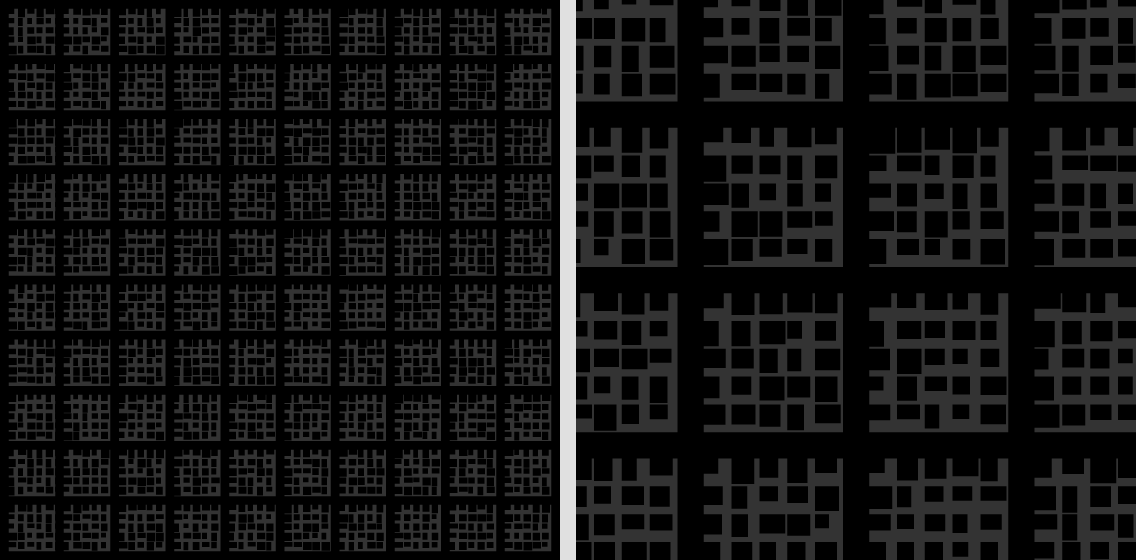
Left, the full canvas; right, a detail of the centre.
This pattern is drawn by a WebGL 1 fragment shader. Its source:

```glsl
precision highp float;

// A 10 by 10 grid of dark grey square tiles on black, each a lattice of 5 by 5
// cells. Every cell has a black hole at its top left corner, of hashed width
// and height, leaving uneven bars. Sub-samples per pixel smooth the edges.

uniform vec2 u_resolution;

const float TILES = 10.0;          // tiles across and down
const float CELLS = 5.0;           // cells across each tile
const float GAP = 1.0 / 64.0;      // space around tiles, canvas units
const float HOLE_MIN = 0.50;       // hole side, share of a cell
const float HOLE_MAX = 0.95;
const int SAMPLES = 4;             // sub-samples per pixel side
const vec3 BACKGROUND = vec3(0.0);
const vec3 BAR_GREY = vec3(0.2);

vec2 hash2(vec2 p) {
  vec3 q = fract(p.xyx * vec3(0.1031, 0.1030, 0.0973));
  q += dot(q, q.yzx + 33.33);
  return fract((q.xx + q.yz) * q.zy);
}

// 1 where p lies in the box from the origin to size, else 0
float insideBox(vec2 p, vec2 size) {
  vec2 inside = step(vec2(0.0), p) * step(p, size);
  return inside.x * inside.y;
}

// Bars of one lattice; p runs from 0 to 1 across the tile
float lattice(vec2 p, vec2 tileId) {
  vec2 scaled = p * CELLS;
  vec2 cellId = floor(scaled) + tileId * CELLS;
  vec2 holeSize = mix(vec2(HOLE_MIN), vec2(HOLE_MAX), hash2(cellId + 7.0));
  return 1.0 - insideBox(fract(scaled), holeSize);
}

// Whole grid of tiles; p in canvas units, origin at the top left
float tileGrid(vec2 p) {
  float pitch = (1.0 - GAP) / TILES;
  float tileSize = pitch - GAP;
  vec2 scaled = (p - GAP) / pitch;
  vec2 tileId = floor(scaled);
  vec2 inTile = fract(scaled) * pitch / tileSize;
  float onGrid = insideBox(p - GAP, vec2(1.0 - GAP));
  return onGrid * insideBox(inTile, vec2(1.0)) * lattice(inTile, tileId);
}

void main() {
  float count = float(SAMPLES);
  float coverage = 0.0;
  for (int j = 0; j < SAMPLES; j++) {
    for (int i = 0; i < SAMPLES; i++) {
      vec2 offset = (vec2(float(i), float(j)) + 0.5) / count - 0.5;
      vec2 uv = (gl_FragCoord.xy + offset) / u_resolution;
      coverage += tileGrid(vec2(uv.x, 1.0 - uv.y));
    }
  }
  coverage /= count * count;
  gl_FragColor = vec4(mix(BACKGROUND, BAR_GREY, coverage), 1.0);
}
```
